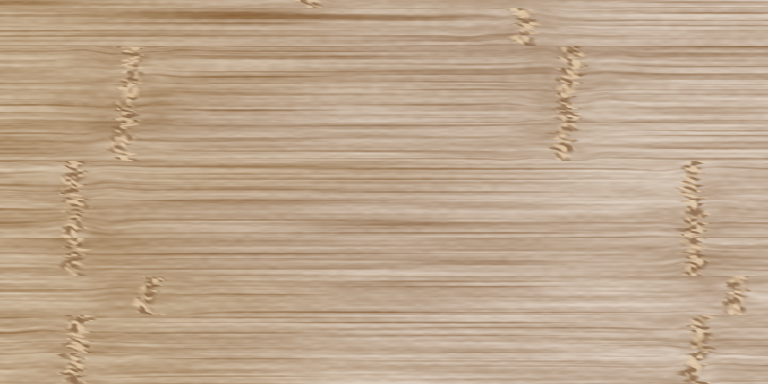
Give the GLSL for this texture, as a Shadertoy shader.

```glsl
// Bamboo board: narrow glued strips with long, hair-thin horizontal fibres,
// built from stretched value noise, with ragged growth nodes
// that disturb and shorten the grain around them.

float hash(vec2 p) {
    return fract(sin(dot(p, vec2(127.1, 311.7))) * 43758.5453);
}

float noise(vec2 p) {
    vec2 cell = floor(p), f = fract(p);
    f = f * f * (3.0 - 2.0 * f);
    float low = mix(hash(cell), hash(cell + vec2(1, 0)), f.x);
    float high = mix(hash(cell + vec2(0, 1)), hash(cell + vec2(1, 1)), f.x);
    return mix(low, high, f.y);
}

// Positions of the two nodes along a strip; neighbouring strips share them.
vec2 nodePositions(float strip) {
    vec2 nodes = vec2(0.20, 1.82);
    if (strip < 8.5) nodes = vec2(0.39, 1.92);
    if (strip < 7.5) nodes = vec2(0.195, 1.81);
    if (strip < 4.5) nodes = vec2(0.335, 1.48);
    if (strip < 1.5) nodes = vec2(1.36, -1.0);
    if (strip < 0.5) nodes = vec2(0.81, 3.0);
    return nodes + 0.02 * (hash(vec2(strip, 4.0)) - 0.5);
}

// Tone from 0 (dark fibre) to 1 (pale fibre).
float grain(vec2 p, float halo) {
    float broad = noise(p * vec2(1.8, 26.0));
    float streak = noise(p * vec2(3.0, 88.0) + 7.0);
    float fine = noise(p * vec2(3.2, 165.0) + 19.0);
    float shortFibre = noise(p * vec2(19.0, 120.0) + 31.0);
    float line = noise(p * vec2(1.6, 150.0) + 53.0);
    float pore = noise(p * vec2(45.0, 190.0) + 71.0);

    float tone = 0.78 + 0.19 * (broad - 0.5) + 0.28 * (streak - 0.5);
    tone += 0.36 * (mix(fine, shortFibre, 0.75 * halo) - 0.5);
    tone += 0.15 * (pore - 0.5);
    return tone - 0.40 * smoothstep(0.52, 0.92, line) * (1.0 - 0.6 * halo);
}

void mainImage(out vec4 fragColor, in vec2 fragCoord) {
    vec2 p = fragCoord / iResolution.y;

    // Strips
    float row = (1.0 - p.y) * 10.0 + 0.8;
    float strip = floor(row);
    float seamDistance = min(fract(row), 1.0 - fract(row)) * 0.1;

    // Signed distance to the nearest node, and the area it disturbs
    vec2 offsets = p.x - nodePositions(strip);
    float d = abs(offsets.x) < abs(offsets.y) ? offsets.x : offsets.y;
    d += 0.018 * (noise(vec2(p.y * 28.0, strip)) - 0.5);
    float halo = exp(-d * d / 0.028);

    // Fibres, bent near the nodes
    vec2 q = p + vec2(0.0, strip * 3.7);
    q.y += 0.018 * halo * (noise(q * vec2(10.0, 18.0)) - 0.5);
    float tone = grain(q, halo);

    // Cloudy shading, stained flanks of the nodes and strip tints
    tone += 0.20 * (noise(p * vec2(2.2, 7.0) + 11.0) - 0.5);
    tone -= 0.26 * halo * (noise(q * vec2(7.0, 22.0) + 5.0) - 0.15);
    tone += 0.09 * (hash(vec2(strip, 9.0)) - 0.5);
    tone += 0.12 * smoothstep(0.2, 1.7, p.x - 0.5 * p.y) - 0.03;
    tone -= 0.10 * hash(vec2(strip, 2.0)) * smoothstep(0.004, 0.0, seamDistance);

    vec3 darkFibre = vec3(0.56, 0.42, 0.29);
    vec3 paleFibre = vec3(0.83, 0.765, 0.70);
    vec3 color = mix(darkFibre, paleFibre, clamp(tone, -0.15, 1.1));

    // Warmer, yellower wood towards the left
    float warmth = smoothstep(1.3, 0.0, p.x + 0.7 * (noise(p * vec2(1.5, 9.0)) - 0.5));
    color -= vec3(0.0, 0.010, 0.044) * warmth;

    // Fringe of thin bright and dark tufts, fading raggedly across each node
    float ragged = d + 0.045 * (noise(q * vec2(12.0, 150.0) + 3.0) - 0.5);
    float band = smoothstep(0.036, 0.006, abs(ragged));
    vec2 tuftPoint = q + vec2(0.0, 0.25 * d + 0.006 * noise(q * vec2(60.0, 40.0)));
    float tuft = noise(tuftPoint * vec2(62.0, 150.0) + 13.0);
    vec3 tuftColor = mix(vec3(0.52, 0.38, 0.25), vec3(0.90, 0.80, 0.66),
                         smoothstep(0.12, 0.75, tuft));
    color = mix(color, tuftColor, 0.75 * band);

    fragColor = vec4(color, 1.0);
}
```
